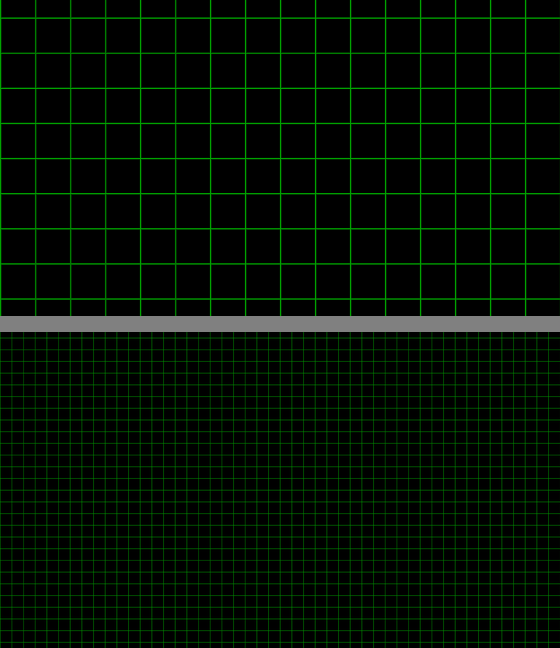
Top, the tile; bottom, the same tile 3 across and 3 down.
This pattern is drawn by a WebGL 1 fragment shader. Its source:

```glsl
precision highp float;

uniform vec2 u_resolution;

const vec2 CELLS = vec2(16.0, 9.0);
const float STROKE = 1.0 / 32.0;                // line core, in cells
const float BRIGHT_GREEN = 0.64;
const float FADED_GREEN = 0.49;
const vec2 BRIGHT_EDGES = vec2(-0.078, 1.14);   // start and end, in strokes
const vec2 FADED_EDGES = vec2(-0.06, 1.245);

// Share of a pixel footprint covered by the span edges.x .. edges.y
float spanCoverage(float position, vec2 edges, float footprint) {
  float start = max(position - 0.5 * footprint, edges.x);
  float end = min(position + 0.5 * footprint, edges.y);
  return clamp((end - start) / footprint, 0.0, 1.0);
}

// 1 when index lies within reach of center, else 0
float isNear(float index, float center, float reach) {
  return 1.0 - step(reach + 0.5, abs(index - center));
}

// Green level of one line, blended from bright to faded
float lineLevel(float offset, float faded, float footprint) {
  vec2 edges = mix(BRIGHT_EDGES, FADED_EDGES, faded) * STROKE;
  float level = mix(BRIGHT_GREEN, FADED_GREEN, faded);
  return level * spanCoverage(offset, edges, footprint);
}

void main() {
  vec2 uv = gl_FragCoord.xy / u_resolution;
  vec2 footprint = CELLS / u_resolution;

  // Columns start at the left edge, rows half a cell below the top
  vec2 grid = vec2(uv.x, 1.0 - uv.y) * CELLS - vec2(0.0, 0.5);
  vec2 nearest = floor(grid + 0.5);
  vec2 offset = grid - nearest;
  vec2 index = mod(nearest, CELLS);

  // A few lines are thinner and dimmer
  float fadedColumn = max(isNear(index.x, 2.0, 1.0), isNear(index.x, 5.0, 0.0));
  float fadedRow = isNear(index.y, 1.0, 0.0);

  float column = lineLevel(offset.x, fadedColumn, footprint.x);
  float row = lineLevel(offset.y, fadedRow, footprint.y);
  gl_FragColor = vec4(0.0, max(column, row), 0.0, 1.0);
}
```
